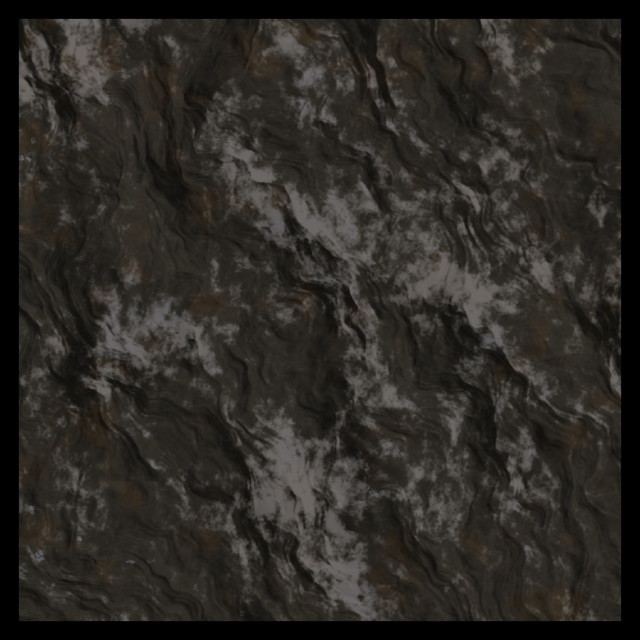
This texture is drawn by a WebGL 2 fragment shader. Its source:

```glsl
#version 300 es
precision highp float;
// Dark weathered rock face with slanting ridges, pale mineral crust and a black frame.
uniform vec2 u_resolution;
out vec4 fragColor;

const vec3 ROCK = vec3(0.168, 0.157, 0.136);
const vec3 CRUST = vec3(0.375, 0.362, 0.355);
const vec3 RUST = vec3(0.23, 0.17, 0.11);
const vec3 LICHEN = vec3(0.42, 0.45, 0.49);
const vec2 LIGHT_DIR = vec2(0.86, 0.51);
const float FRAME = 0.0293;

float hash(vec2 p) {
    vec3 q = fract(p.xyx * vec3(0.1031, 0.1030, 0.0973));
    q += dot(q, q.yzx + 33.33);
    return fract((q.x + q.y) * q.z);
}

vec2 hash2(vec2 p) {
    return vec2(hash(p), hash(p + 57.3));
}

float valueNoise(vec2 p) {
    vec2 i = floor(p), f = fract(p);
    f = f * f * (3.0 - 2.0 * f);
    float low = mix(hash(i), hash(i + vec2(1, 0)), f.x);
    float high = mix(hash(i + vec2(0, 1)), hash(i + vec2(1, 1)), f.x);
    return mix(low, high, f.y);
}

// Layered noise, normalised to 0..1
float fbm(vec2 p, int octaves) {
    float sum = 0.0, weight = 0.5, total = 0.0;
    for (int i = 0; i < octaves; i++) {
        sum += weight * valueNoise(p);
        total += weight;
        weight *= 0.55;
        p = mat2(1.6, 1.2, -1.2, 1.6) * p + 17.7;
    }
    return sum / total;
}

// Cellular noise: x = distance to the nearest point, y = random value of its cell
vec2 cells(vec2 p) {
    vec2 base = floor(p);
    vec2 nearest = vec2(8.0, 0.0);
    for (int y = -1; y <= 1; y++) {
        for (int x = -1; x <= 1; x++) {
            vec2 id = base + vec2(x, y);
            float d = length(id + hash2(id) - p);
            if (d < nearest.x) nearest = vec2(d, hash(id + 91.7));
        }
    }
    return nearest;
}

// Rotates and squeezes space so that features run down to the right
vec2 alongGrain(vec2 p) {
    return vec2(0.88 * p.x + 0.47 * p.y, 0.5 * (0.88 * p.y - 0.47 * p.x));
}

vec2 warp(vec2 p, float scale, float amount) {
    return p + amount * (vec2(fbm(p * scale, 4), fbm(p * scale + 43.0, 4)) - 0.5);
}

// x = surface height, y = closeness to a large ridge
vec2 relief(vec2 p) {
    vec2 g = alongGrain(warp(p, 6.0, 0.22));
    float strength = smoothstep(0.28, 0.62, fbm(p * 4.5 + 8.0, 2));
    float scallop = cells(g * 6.0 + 3.0).x;
    float chips = cells(g * 17.0 + 11.0).x;
    float rough = fbm(g * 32.0, 4);
    float height = 0.095 * strength * scallop + 0.022 * chips + 0.017 * rough;
    return vec2(height, strength * (scallop - 0.42));
}

// Sparse rounded spots with ragged edges
float spots(vec2 p, float scale, float share) {
    vec2 c = cells(warp(p, 90.0, 0.012) * scale);
    return step(1.0 - share, c.y) * (1.0 - smoothstep(0.16, 0.3, c.x));
}

vec3 rockFace(vec2 p) {
    // Directional light from the slope of the relief
    float reach = 0.0022;
    vec2 ahead = relief(p + reach * LIGHT_DIR);
    vec2 behind = relief(p - reach * LIGHT_DIR);
    float light = clamp((behind.x - ahead.x) / (2.0 * reach), -1.2, 1.0);
    float ridge = 0.5 * (ahead.y + behind.y);

    // Pale crust gathers on lit slopes and ridges
    vec2 g = alongGrain(warp(p, 14.0, 0.05));
    float patches = fbm(g * 13.0 + 5.0, 4) - 0.5;
    float grain = fbm(p * 62.0 + 21.0, 4) - 0.5;
    float speckle = valueNoise(p * 260.0) - 0.5;
    float signal = 2.0 * patches + 1.7 * grain + 0.4 * light + 0.8 * ridge + 0.25 * speckle;
    float crust = smoothstep(-0.1, 0.92, signal);

    vec3 color = mix(ROCK, RUST, 0.45 * smoothstep(0.56, 0.78, fbm(p * 19.0 + 70.0, 3)));
    color *= 1.0 + 0.42 * min(light, 0.35) + 0.35 * grain + 0.12 * speckle;
    vec3 crustTint = CRUST * mix(vec3(1.03, 1.0, 0.96), vec3(0.97, 1.0, 1.05), fbm(p * 9.0, 2));
    color = mix(color, crustTint * (1.0 + 0.12 * light), crust);

    // Small lichen spots, clustered low on the face
    float cluster = smoothstep(0.5, 0.7, fbm(p * 4.0 + 2.0, 2) + 0.2 * (0.5 - p.y));
    float lichen = spots(p, 55.0, 0.07) * cluster;
    return mix(color, LICHEN, 0.75 * lichen * smoothstep(-0.2, 0.15, grain));
}

void main() {
    vec2 uv = gl_FragCoord.xy / u_resolution;
    vec2 toEdge = min(uv, 1.0 - uv) - FRAME;
    float pixel = 1.0 / min(u_resolution.x, u_resolution.y);
    float inside = smoothstep(-0.5 * pixel, 0.5 * pixel, min(toEdge.x, toEdge.y));
    fragColor = vec4(rockFace(uv) * inside, 1.0);
}
```
